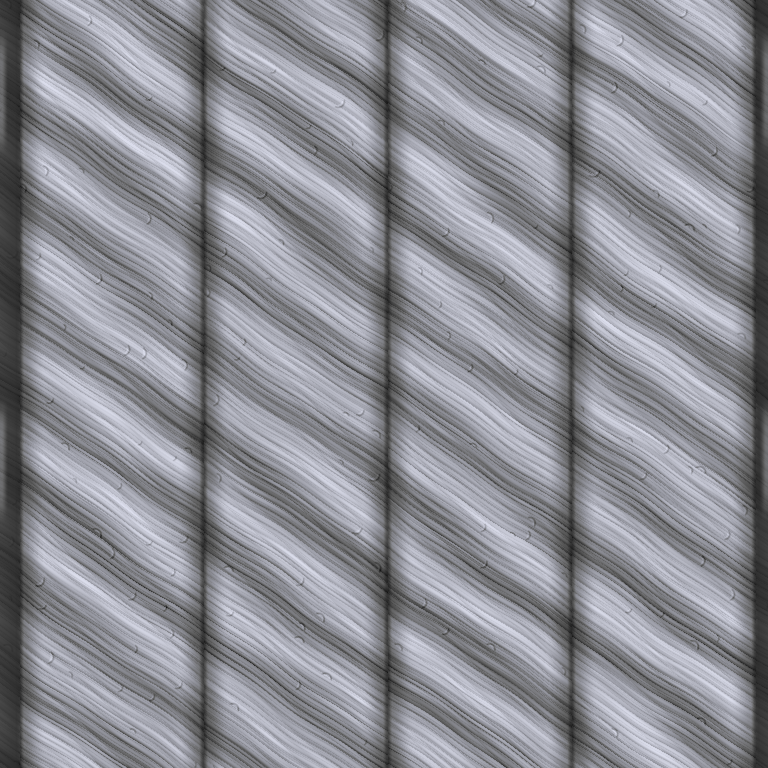
This texture is drawn by a three.js fragment shader. Its source:

```glsl
// Four columns of brushed grey fibres, crossed by slanted bright bands and split by dark seams.
varying vec2 vUv;

const float COLUMNS = 4.0;
const float COLUMN_WIDTH = 0.2396;
const float FIRST_SEAM = 0.0255;
const float BANDS_DOWN = 8.0;
const float BAND_DRIFT = 1.5;       // bands fallen across one column
const float BAND_PHASE = 0.57;
const float BAND_CONTRAST = 0.125;
const float FIBRE_SLOPE = 0.67;
const float FIBRES = 88.0;
const float FINE_FIBRES = 190.0;
const float SEAM_CORE = 0.0065;
const float SEAM_HALO = 0.034;
const float NICK_GRID = 22.0;
const float NICK_CHANCE = 0.36;
const float BASE_LIGHT = 0.595;
const float MARGIN_LIGHT = 0.22;
const vec3 COOL_TINT = vec3(1.0, 1.01, 1.075);
const float TAU = 6.28318;

float hash(float n) { return fract(sin(n * 127.1 + 3.7) * 4375.85); }
float hash2(vec2 p) { return fract(sin(dot(p, vec2(127.1, 311.7))) * 4375.85); }

// Jittered border of a one-dimensional cell
float border(float k, float seed) { return k + 0.7 * (hash(k + seed) - 0.5); }

// Cellular strand: x = id, y = position across it from 0 to 1
vec2 strand(float s, float seed) {
  float id = floor(s);
  if (s < border(id, seed)) id -= 1.0;
  else if (s >= border(id + 1.0, seed)) id += 1.0;
  float low = border(id, seed);
  return vec2(id, (s - low) / (border(id + 1.0, seed) - low));
}

// Rounded fibre with a shadowed lower edge; its tone drifts along its length
float fibreShade(float across, float along, float seed, float groove) {
  vec2 cell = strand(across, seed);
  float key = hash(cell.x + seed * 1.7);
  float drift = sin(along * (12.0 + 25.0 * key) + key * 40.0);
  float tone = 0.45 * (key - 0.5) + 0.2 * drift;
  float depth = groove * (0.65 + 0.5 * hash(cell.x * 1.3 + seed) + 0.3 * drift);
  float shadow = 1.0 - smoothstep(0.0, 0.42, cell.y);
  float crest = smoothstep(0.2, 0.65, cell.y) * (1.0 - smoothstep(0.7, 1.0, cell.y));
  return tone + 0.4 * crest - depth * shadow;
}

// Scattered hooked nicks: dark arc with a pale lip
float nicks(vec2 p) {
  vec2 home = floor(p * NICK_GRID);
  float shade = 0.0;
  for (int j = -1; j <= 1; j++) {
    for (int i = -1; i <= 1; i++) {
      vec2 cell = home + vec2(float(i), float(j));
      float key = hash2(cell);
      vec2 spot = vec2(hash2(cell + 17.3), hash2(cell + 41.9));
      vec2 d = p - (cell + spot) / NICK_GRID;
      float turn = (hash2(cell + 8.1) - 0.5) * 2.4;
      d = vec2(cos(turn) * d.x - sin(turn) * d.y, sin(turn) * d.x + cos(turn) * d.y);
      float radius = 0.003 + 0.005 * hash2(cell + 5.5);
      float ring = length(d) - radius;
      float arc = smoothstep(0.0, 0.002, d.x - radius * 0.2) * step(key, NICK_CHANCE);
      shade -= arc * (1.0 - smoothstep(0.0, 0.0022, abs(ring)));
      shade += 0.5 * arc * (1.0 - smoothstep(0.0, 0.0025, abs(ring + 0.0025)));
    }
  }
  return shade;
}

void main() {
  vec2 p = vUv;
  float columnPos = (p.x - FIRST_SEAM) / COLUMN_WIDTH;
  float column = floor(columnPos);
  float local = columnPos - column;
  float seed = column * 37.0 + 71.0;

  // Fibre axes with a slight wander
  float along = p.x * 0.83 - p.y * 0.55;
  float across = p.y + FIBRE_SLOPE * p.x;
  across += 0.0022 * sin(along * 23.0 + seed) + 0.0012 * sin(along * 51.0 + across * 19.0);
  float crossed = across + 0.055 * local + 0.002 * sin(along * 35.0 + across * 30.0);

  // Slanted bands, uneven in place and strength
  float fall = (1.0 - p.y) * BANDS_DOWN - BAND_DRIFT * columnPos;
  fall += 0.07 * sin(p.y * 17.0 + seed) + 0.05 * sin(p.y * 41.0 + seed * 2.3);
  fall += 0.09 * (hash(floor(across * 45.0) + seed) - 0.5);
  float band = cos(TAU * (fall - BAND_PHASE));
  float strength = 1.0 + 0.2 * sin(p.y * 13.0 + seed * 1.9);
  float light = BASE_LIGHT + BAND_CONTRAST * strength * band;

  // Coarse, fine and crossing fibres
  float groove = 1.0 - 0.25 * band;
  light += 0.12 * fibreShade(across * FIBRES, along, seed, groove);
  light += 0.055 * fibreShade(across * FINE_FIBRES, along * 1.6, seed + 211.0, groove);
  light += 0.065 * fibreShade(crossed * FIBRES * 0.6, along * 1.3, seed + 97.0, 0.7);
  light += 0.15 * nicks(p);

  // Seam core and soft shade beside it
  float seam = min(local, 1.0 - local) * COLUMN_WIDTH;
  float halo = 1.0 - smoothstep(0.0, SEAM_HALO, seam);
  float core = 1.0 - smoothstep(0.0, SEAM_CORE, seam);
  light *= (1.0 - 0.36 * halo) * (1.0 - 0.4 * core);

  // Dark side margins with pale worn lumps
  float inside = smoothstep(-0.02, 0.015, columnPos) * (1.0 - smoothstep(COLUMNS - 0.015, COLUMNS + 0.02, columnPos));
  float rim = 1.0 - smoothstep(0.002, 0.011, min(p.x, 1.0 - p.x));
  float lump = rim * smoothstep(0.45, 0.95, cos(TAU * (p.y - 0.4) / 0.48));
  float margin = MARGIN_LIGHT + 0.22 * (light - 0.45) + 0.2 * lump;
  light = clamp(mix(margin, light, inside), 0.08, 0.86);

  vec3 tint = mix(vec3(1.0), COOL_TINT, smoothstep(0.33, 0.6, light));
  gl_FragColor = vec4(light * tint, 1.0);
}
```
